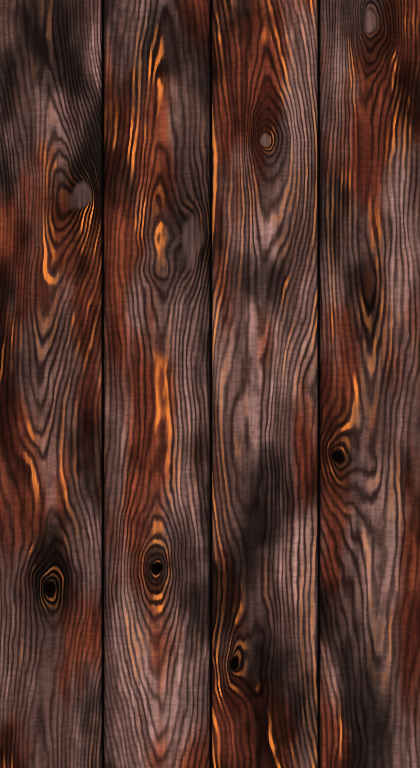
Give the GLSL for this texture, as a WebGL 2 fragment shader.

```glsl
#version 300 es
precision highp float;
uniform vec2 u_resolution;
out vec4 outColor;

#define PLANK_WIDTH 0.257
#define PLANK_SHIFT 0.012
#define GAP_WIDTH 0.003
#define RING_DENSITY 80.0
#define RING_DRIFT 9.0
#define KNOT_PULL 8.0
#define KNOT_RADIUS 0.05
#define EMBER_GAIN 1.5

const vec3 SOOT = vec3(0.105, 0.055, 0.047);
const vec3 ASH = vec3(0.37, 0.265, 0.24);
const vec3 PALE_ASH = vec3(0.60, 0.45, 0.415);
const vec3 MAROON = vec3(0.31, 0.135, 0.10);
const vec3 RUST = vec3(0.55, 0.27, 0.18);
const vec3 EMBER = vec3(0.98, 0.55, 0.24);

// One component per plank, left to right
const vec4 HIGH_KNOT_Y = vec4(1.36, 1.25, 1.50, 1.77);
const vec4 LOW_KNOT_Y = vec4(0.43, 0.48, 0.25, 0.74);
const vec4 HIGH_KNOT_X = vec4(0.30, 0.30, 0.0, 0.0);
const vec4 LOW_KNOT_X = vec4(0.02, 0.0, -0.30, -0.34);
const vec4 HIGH_KNOT_SIZE = vec4(1.3, 1.5, 0.7, 1.1);
const vec4 EDGE_HEAT = vec4(0.2, 0.25, 1.2, 0.4);

float hash(vec2 p) {
  p = fract(p * vec2(0.1031, 0.1137));
  p += dot(p, p.yx + 33.33);
  return fract((p.x + p.y) * p.x * 17.0 + p.y * 91.7);
}

float noise(vec2 p) {
  vec2 i = floor(p), f = fract(p);
  f = f * f * (3.0 - 2.0 * f);
  return mix(mix(hash(i), hash(i + vec2(1, 0)), f.x),
             mix(hash(i + vec2(0, 1)), hash(i + vec2(1, 1)), f.x), f.y);
}

float fbm(vec2 p) {
  float sum = 0.0, gain = 0.53;
  for (int k = 0; k < 4; k++) {
    sum += gain * noise(p);
    p = p * 2.03 + 11.7;
    gain *= 0.5;
  }
  return sum;
}

// Offset from a knot, measured in knot radii
vec2 knotOffset(vec2 q, int plank, int which) {
  vec2 centre = which == 0 ? vec2(HIGH_KNOT_X[plank], HIGH_KNOT_Y[plank])
                           : vec2(LOW_KNOT_X[plank], LOW_KNOT_Y[plank]);
  float size = KNOT_RADIUS * (which == 0 ? HIGH_KNOT_SIZE[plank] : 0.9);
  centre.x *= PLANK_WIDTH;
  vec2 wobble = vec2(noise(q * 22.0 + 9.0), noise(q * 22.0 + 40.0)) - 0.5;
  return (q - centre) / (size * vec2(1.0, 1.6)) + wobble * 0.45;
}

// Growth ring height: nested arches bent around the knots
float ringField(vec2 q, int plank) {
  float seed = float(plank) * 17.3;
  float across = q.x - 0.06 * (noise(vec2(q.y * 2.2, seed)) - 0.5);
  float rings = RING_DENSITY * sqrt(across * across + 0.0005);
  rings += RING_DRIFT * noise(vec2(q.x * 6.0 + 9.0, q.y * 1.7) + seed);
  rings += 1.8 * fbm(vec2(q.x * 24.0 + 9.0, q.y * 7.0) + seed);
  for (int k = 0; k < 2; k++)
    rings -= KNOT_PULL * exp(-length(knotOffset(q, plank, k)));
  return rings;
}

void main() {
  vec2 p = gl_FragCoord.xy / u_resolution.x;
  float pixel = 1.0 / u_resolution.x;
  float column = (p.x + PLANK_SHIFT) / PLANK_WIDTH;
  int plank = clamp(int(floor(column)), 0, 3);
  float seed = float(plank) * 17.3;
  vec2 q = vec2((fract(column) - 0.5) * PLANK_WIDTH, p.y);
  vec2 s = q + vec2(1.0, seed);

  // Ridges and grooves
  float rings = ringField(q, plank);
  float phase = fract(rings);
  float blur = smoothstep(0.3, 0.9, fwidth(rings));
  float ridge = smoothstep(0.0, 0.4, phase) * (1.0 - smoothstep(0.65, 1.0, phase));
  ridge = mix(ridge, 0.55, blur);
  float ringTone = mix(hash(vec2(floor(rings) + 60.0, seed)), 0.5, blur);
  float depth = mix(0.35, 0.85, noise(s * vec2(30.0, 7.0) + 13.0));

  // Fibres, scorch and wear
  float fibre = noise(s * vec2(190.0, 12.0));
  float checks = noise(s * vec2(70.0, 200.0));
  float scorch = smoothstep(0.33, 0.56, fbm(s * vec2(10.0, 3.2)));
  float burn = smoothstep(0.46, 0.72, fbm(s * vec2(8.0, 4.0) + 31.0));
  float polish = smoothstep(0.38, 0.66, fbm(s * vec2(15.0, 4.5) + 57.0));

  vec3 ashen = mix(ASH, PALE_ASH, polish * (0.5 + 0.5 * ringTone));
  vec3 red = mix(MAROON, RUST, 0.5 * ringTone + 0.5 * polish);
  vec3 wood = mix(red, ashen, scorch);
  wood *= 0.8 + 0.34 * fibre + 0.2 * (checks - 0.5);
  vec3 color = mix(SOOT, wood, 1.0 - depth * (1.0 - ridge * (0.7 + 0.3 * ringTone)));
  color *= 1.08 - 0.64 * burn;

  // Glowing streaks along ridges and plank edges
  float border = 0.5 * PLANK_WIDTH - abs(q.x);
  float heat = smoothstep(0.54, 0.74, fbm(s * vec2(20.0, 5.0) + 83.0)) * (1.0 - 0.75 * scorch);
  float edgeGlow = exp(-border / 0.012) * smoothstep(0.3, 0.6, noise(vec2(p.y * 2.6, seed + 5.0)));
  heat += edgeGlow * EDGE_HEAT[plank] * (q.x < 0.0 ? 1.3 : 0.6);

  // Charred knots
  for (int k = 0; k < 2; k++) {
    vec2 d = knotOffset(q, plank, k);
    float r = length(d);
    color *= 1.0 - 0.55 * exp(-r * r * 0.5);
    float hole = 1.0 - smoothstep(0.24, 0.42, length(d * vec2(1.0, k == 0 ? 0.9 : 1.5)));
    vec3 core = k == 0 ? mix(ASH, PALE_ASH, 0.3) * (0.55 + 0.5 * fibre) : SOOT * 0.3;
    color = mix(color, core, hole);
    heat += (k == 0 ? 0.15 : 0.55) * exp(-pow((r - 0.6) / 0.28, 2.0)) * noise(s * 28.0);
    heat *= 1.0 - hole;
  }
  float streak = pow(ridge, 4.0) * smoothstep(0.25, 0.9, ringTone) * (0.6 + 0.5 * fibre);
  color = mix(color, EMBER, clamp(EMBER_GAIN * heat * streak, 0.0, 0.9));

  // Joints between planks
  color *= 0.6 + 0.4 * smoothstep(0.0, 0.012, border);
  color = mix(SOOT * 0.25, color, smoothstep(GAP_WIDTH - pixel, GAP_WIDTH + pixel, border));
  outColor = vec4(color, 1.0);
}
```
